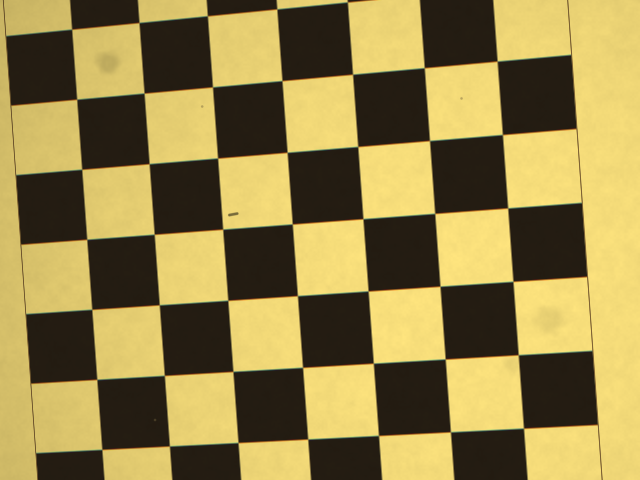
This pattern is drawn by a Shadertoy shader. Its source:

```glsl
// A printed checkerboard on yellow paper, seen slightly turned and in perspective.
// Canvas points go through an inverse homography into square units; soft square
// waves make the checks, then border rules, paper grain, stains and light are added.

#define PAPER_COLOUR vec3(0.97, 0.87, 0.48)
#define INK_COLOUR vec3(0.14, 0.11, 0.07)
#define RULE_COLOUR vec3(0.50, 0.35, 0.17)
#define COLUMNS 8.0
#define SQUARE_SIZE 0.145
#define EDGE_SOFTNESS 0.0019
#define RULE_WIDTH 0.0021
#define FRINGE_SHIFT 0.0007
#define GRAIN_AMOUNT 0.055
#define LIGHT_CENTRE vec2(0.98, 0.60)
#define LIGHT_FALLOFF 0.16

// Columns: step across, step down, position of the board origin (y runs down).
const mat3 BOARD_TO_CANVAS = mat3(
    0.1370, -0.0141, -0.0076,
    0.0104,  0.1448,  0.0,
    0.0226,  0.2205,  1.0);

float hash(vec2 p) {
    vec3 q = fract(vec3(p.xyx) * 0.1031);
    q += dot(q, q.yzx + 33.33);
    return fract((q.x + q.y) * q.z);
}

float valueNoise(vec2 p) {
    vec2 cell = floor(p), f = fract(p);
    f = f * f * (3.0 - 2.0 * f);
    return mix(mix(hash(cell), hash(cell + vec2(1, 0)), f.x),
               mix(hash(cell + vec2(0, 1)), hash(cell + vec2(1, 1)), f.x), f.y);
}

float paperGrain(vec2 p) {
    float sum = 0.0, weight = 0.5, scale = 45.0;
    for (int i = 0; i < 3; i++) {
        sum += weight * (valueNoise(p * scale + float(i) * 17.0) - 0.5);
        scale *= 2.3;
        weight *= 0.75;
    }
    return sum;
}

vec2 toBoard(vec2 p) {
    vec3 b = inverse(BOARD_TO_CANVAS) * vec3(p, 1.0);
    return b.xy / b.z;
}

// Ink coverage: the product of two clipped triangle waves, cut at the side margins.
float checkInk(vec2 b, float softness) {
    vec2 wave = 0.5 - abs(mod(b + 0.5, 2.0) - 1.0);
    wave = clamp(wave / softness, -1.0, 1.0);
    float inside = min(b.x, COLUMNS - b.x);
    return (0.5 - 0.5 * wave.x * wave.y) * smoothstep(-softness, softness, inside);
}

float stain(vec2 p, vec2 centre, float radius) {
    float ragged = 0.8 + 0.4 * valueNoise(p * 70.0);
    return 1.0 - smoothstep(0.35, 1.15, length(p - centre) / (radius * ragged));
}

float capsule(vec2 p, vec2 a, vec2 b) {
    vec2 pa = p - a, ba = b - a;
    return length(pa - ba * clamp(dot(pa, ba) / dot(ba, ba), 0.0, 1.0));
}

// Sparse dust: about one cell in fifty holds a tiny dot.
float dust(vec2 p, float pixel) {
    vec2 q = p * 11.0, cell = floor(q);
    vec2 centre = 0.2 + 0.6 * vec2(hash(cell + 3.1), hash(cell + 8.7));
    float d = length(fract(q) - centre) / 11.0;
    return step(0.98, hash(cell)) * (1.0 - smoothstep(0.001, 0.002 + pixel, d));
}

void mainImage(out vec4 fragColor, in vec2 fragCoord) {
    float pixel = 1.0 / iResolution.y;
    vec2 p = vec2(fragCoord.x, iResolution.y - fragCoord.y) * pixel;
    vec2 board = toBoard(p);
    float softness = max(EDGE_SOFTNESS, 0.75 * pixel) / SQUARE_SIZE;

    // Checks, with a small vertical colour fringe from the lens
    vec3 ink;
    for (int i = 0; i < 3; i++) {
        vec2 shift = vec2(0.0, FRINGE_SHIFT * (1.0 - float(i)));
        ink[i] = checkInk(toBoard(p + shift), softness);
    }

    // Paper, fibre grain, smudges and one short scratch
    float grain = paperGrain(p);
    vec3 paper = PAPER_COLOUR * (1.0 + GRAIN_AMOUNT * grain);
    float smudge = 0.13 * stain(p, vec2(0.226, 0.131), 0.030)
                 + 0.07 * stain(p, vec2(1.144, 0.668), 0.036)
                 + 0.05 * stain(p, vec2(1.068, 0.758), 0.022);
    paper *= 1.0 - smudge;
    float scratch = capsule(p, vec2(0.478, 0.448), vec2(0.494, 0.445));
    paper *= 1.0 - 0.5 * (1.0 - smoothstep(0.001, 0.0035 + 0.5 * pixel, scratch));

    // Thin rules down both sides of the board
    float sideDistance = min(abs(board.x), abs(board.x - COLUMNS)) * SQUARE_SIZE;
    float rule = 1.0 - smoothstep(0.0, max(RULE_WIDTH, pixel), sideDistance);
    paper = mix(paper, RULE_COLOUR, 0.75 * rule);

    // Light falls off toward the left and the top
    vec2 fromLight = p - LIGHT_CENTRE;
    paper *= 1.01 - LIGHT_FALLOFF * dot(fromLight, fromLight);

    vec3 inked = INK_COLOUR * (1.0 + 0.08 * grain);
    vec3 colour = mix(paper, inked, ink);
    colour = mix(colour, vec3(0.45, 0.39, 0.24), 0.45 * dust(p, pixel));
    fragColor = vec4(colour, 1.0);
}
```
